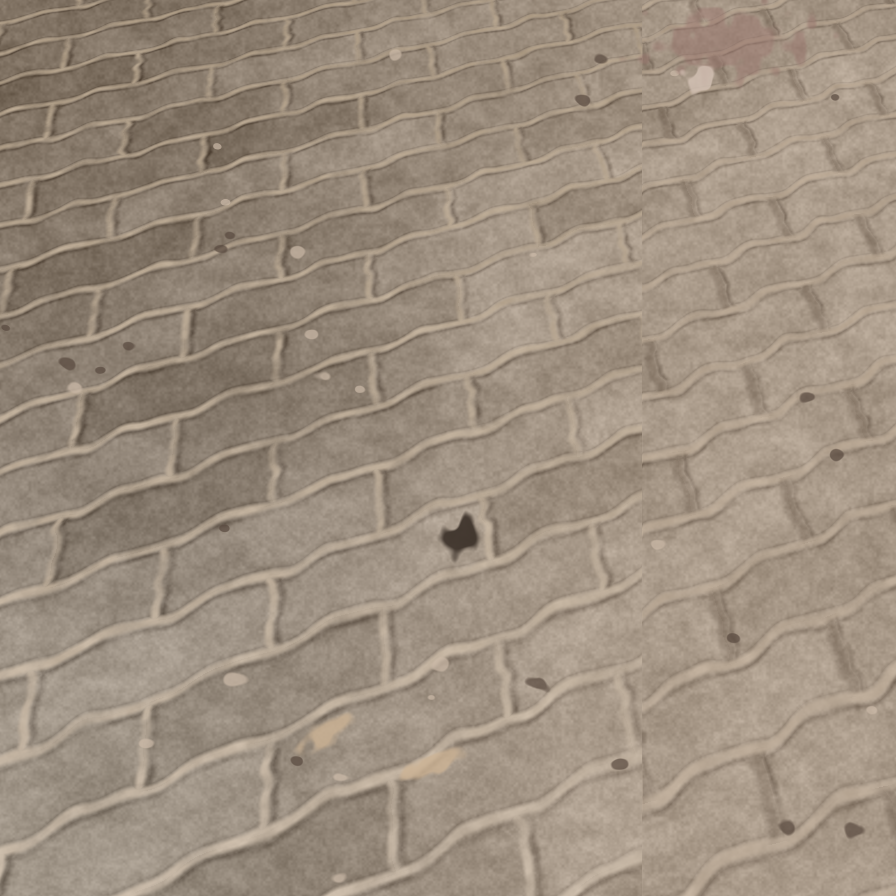
Give the GLSL for this texture, as a WebGL 1 fragment shader.

```glsl
precision highp float;
uniform vec2 u_resolution;

float hash(vec2 p) {
  vec3 q = fract(vec3(p.xyx) * 0.1031);
  q += dot(q, q.yzx + 33.33);
  return fract((q.x + q.y) * q.z);
}

float noise(vec2 p) {
  vec2 i = floor(p), f = fract(p);
  f = f * f * (3.0 - 2.0 * f);
  return mix(mix(hash(i), hash(i + vec2(1.0, 0.0)), f.x),
             mix(hash(i + vec2(0.0, 1.0)), hash(i + 1.0), f.x), f.y);
}

float fbm(vec2 p) {
  float sum = 0.0, weight = 0.5;
  for (int i = 0; i < 4; i++) {
    sum += weight * noise(p);
    p = p * 2.03 + 7.1;
    weight *= 0.5;
  }
  return sum;
}

// Inverse perspective: canvas point to (paver lengths, courses)
vec2 groundPlane(vec2 p) {
  vec2 a = p * 0.072 - vec2(0.3053, 0.1352);
  vec2 b = p * 0.0548 - vec2(0.0191, 0.1127);
  vec2 c = vec2(0.2969, 0.125) - p;
  return vec2(c.x * b.y - c.y * b.x, a.x * c.y - a.y * c.x) / (a.x * b.y - a.y * b.x);
}

float band(float d, float halfWidth, float soft) {
  return 1.0 - smoothstep(halfWidth - soft, halfWidth + soft, abs(d));
}

// Ragged elliptical stain
float blot(vec2 p, vec2 center, vec2 radius, float rag) {
  float d = length((p - center) / radius) + rag * (noise(p * 75.0) - 0.5);
  return 1.0 - smoothstep(0.7, 1.15, d);
}

void main() {
  vec2 p = gl_FragCoord.xy / u_resolution;
  float pixel = 1.0 / u_resolution.y;
  float seam = smoothstep(-pixel, pixel, p.x - 0.717);
  vec2 g = groundPlane(p);
  g.y += 0.5 * step(0.717, p.x);

  // Stepped course lines, half a paver per step
  float s = fract(2.0 * g.x);
  float wave = smoothstep(0.12, 0.58, s) - s;
  float v = g.y + 0.5 - mix(0.2, 0.27, seam) * wave;
  v += 0.07 * (noise(g * vec2(9.0, 3.0)) - 0.5);
  float course = floor(v);
  float u = g.x + 0.5 * mod(course, 2.0) + 0.03 * (noise(g * vec2(3.0, 6.0) + 9.0) - 0.5);
  float bed = fract(v + 0.5) - 0.5;
  float head = fract(u + 0.5) - 0.5;
  float paver = hash(vec2(floor(u), course) + 31.0);
  float soft = pixel * (9.0 + 14.0 * p.y);

  // Paver body: broad light, wear and grain
  vec3 color = mix(vec3(0.565, 0.52, 0.47), vec3(0.66, 0.60, 0.535), smoothstep(0.1, 0.85, p.x));
  color -= vec3(0.08, 0.09, 0.10) * smoothstep(0.75, 0.0, length(p - vec2(0.0, 1.0)));
  color += vec3(0.035, 0.038, 0.035) * smoothstep(0.5, 0.0, length(p - vec2(0.05, 0.05)));
  color += (paver - 0.5) * mix(0.085, 0.035, seam);
  color += (fbm(p * 9.0) - 0.47) * 0.10;
  color += (fbm(p * vec2(38.0, 55.0) + 4.0) - 0.47) * 0.13;
  color += (noise(p * 210.0) - 0.5) * 0.055 + (noise(p * 390.0) - 0.5) * 0.04;

  // Shaded paver edges beside the joints
  float wear = smoothstep(0.15, 0.75, fbm(g * vec2(8.0, 5.0) + 3.0));
  float shade = band(bed + 0.10, 0.025, 0.045) * (0.3 + wear);
  shade = max(shade, 0.6 * band(bed - 0.085, 0.01, 0.035));
  shade = max(shade, band(head - 0.038, 0.012, 0.018) * (0.35 + wear));
  shade = max(shade, seam * band(head, 0.025, 0.025));
  color -= vec3(0.125, 0.125, 0.12) * shade;

  // Sandy joints, paler near the front
  vec3 sand = mix(vec3(0.79, 0.73, 0.66), vec3(0.69, 0.62, 0.53), p.y);
  sand = mix(sand, vec3(0.72, 0.65, 0.575), 0.65 * seam);
  sand += 0.12 * (fbm(p * 60.0) - 0.45);
  float bedJoint = band(bed, 0.052, 0.022 + soft) * (0.55 + 0.5 * wear);
  float headJoint = band(head, 0.017, 0.008 + 0.35 * soft) * (0.45 + 0.5 * wear) * (1.0 - 0.8 * seam);
  color = mix(color, sand, clamp(max(bedJoint, headJoint), 0.0, 1.0));

  // Scattered pale chips and dark specks
  for (int i = 0; i < 36; i++) {
    float n = float(i);
    vec2 center = vec2(hash(vec2(n, 3.7)), hash(vec2(n, 18.3)));
    float size = mix(0.003, 0.009, hash(vec2(n, 42.1))) * (1.2 - 0.4 * center.y);
    float mark = blot(p, center, size * vec2(1.2, 0.85), 1.3);
    vec3 tint = mod(n, 2.0) < 0.5 ? vec3(0.80, 0.73, 0.66) : vec3(0.34, 0.28, 0.24);
    color = mix(color, tint, 0.7 * mark);
  }

  // Faded red stain, worn pale patches and a small hole
  color = mix(color, vec3(0.59, 0.45, 0.42), 0.5 * blot(p, vec2(0.81, 0.955), vec2(0.09, 0.034), 1.2));
  color = mix(color, vec3(0.83, 0.76, 0.71), 0.8 * blot(p, vec2(0.783, 0.914), vec2(0.016, 0.013), 1.8));
  vec3 chip = vec3(0.80, 0.70, 0.58);
  vec2 tilt = vec2(p.x, p.y - 0.45 * p.x);
  color = mix(color, chip, 0.8 * blot(tilt, vec2(0.366, 0.019), vec2(0.030, 0.015), 0.9));
  color = mix(color, chip, 0.8 * blot(tilt, vec2(0.482, -0.070), vec2(0.033, 0.013), 0.8));
  color = mix(color, vec3(0.22, 0.18, 0.15), 0.9 * blot(p, vec2(0.515, 0.397), vec2(0.019, 0.021), 1.2));

  gl_FragColor = vec4(clamp(color, 0.0, 1.0), 1.0);
}
```
